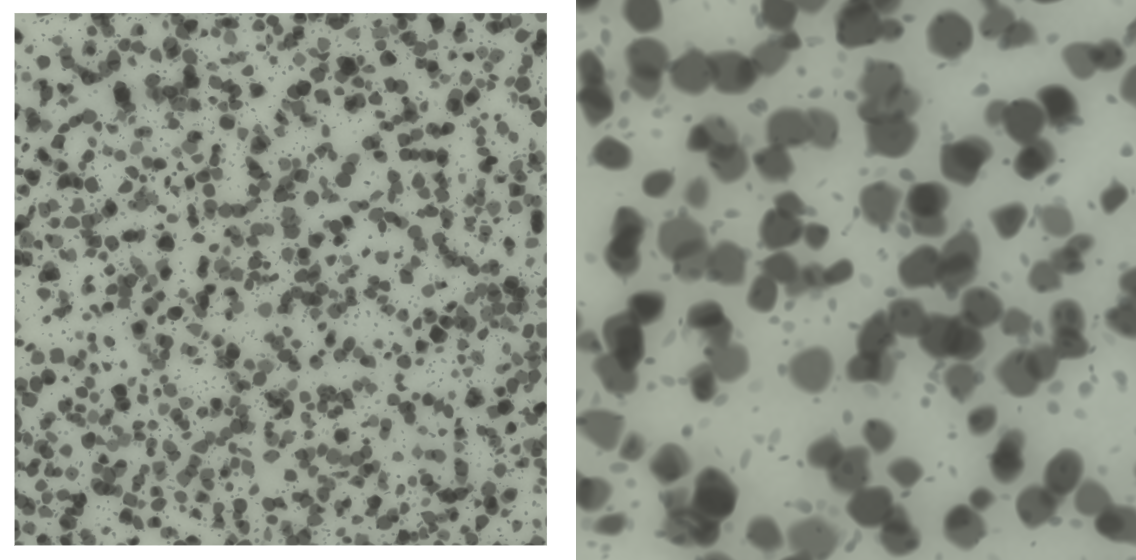
Left, the full canvas; right, a detail of the centre.
Write a Shadertoy shader that draws this texture.

```glsl
#define PAPER vec3(0.665, 0.697, 0.640)
#define INK vec3(0.225, 0.225, 0.210)
#define SPECK_TINT vec3(0.92, 1.0, 1.08)
#define SPOT_CELLS 22.0
#define SPOT_RADIUS vec2(0.0065, 0.0138)
#define SPOT_BLUR 0.0036
#define SPECK_CELLS 58.0
#define SPECK_RADIUS vec2(0.0012, 0.0040)
#define SPECK_BLUR 0.0022
#define HALO 0.13
#define FRAME_CENTER vec2(0.5013)
#define FRAME_HALF 0.4753

// Four random values per cell and layer
vec4 hash4(vec2 cell, float seed) {
    vec4 q = fract(vec4(cell.xyx, seed + cell.y) * vec4(0.1031, 0.1030, 0.0973, 0.1099) + seed * 0.137);
    q += dot(q, q.wzxy + 33.33);
    return fract((q.xxyz + q.yzzw) * q.zywx);
}

float noise(vec2 p, float seed) {
    vec2 i = floor(p), f = fract(p);
    f = f * f * (3.0 - 2.0 * f);
    float low = mix(hash4(i, seed).x, hash4(i + vec2(1, 0), seed).x, f.x);
    float high = mix(hash4(i + vec2(0, 1), seed).x, hash4(i + vec2(1, 1), seed).x, f.x);
    return mix(low, high, f.y);
}

// Optical density of one layer of soft round dots; overlaps add up
float dots(vec2 p, float cells, vec2 radii, float blur, vec2 strength,
           float presence, float halo, float seed) {
    float density = 0.0;
    vec2 home = floor(p * cells);
    for (int y = -1; y <= 1; y++)
    for (int x = -1; x <= 1; x++) {
        vec2 cell = home + vec2(x, y);
        vec4 h = hash4(cell, seed);
        vec4 k = hash4(cell + 71.0, seed + 5.0);
        float clump = 0.6 * (noise(cell / cells * 11.0, 40.0) - 0.5);
        if (h.w > presence + clump) continue;

        // Slightly oval dot at a random angle
        vec2 d = p - (cell + h.xy) / cells;
        float angle = 6.2832 * k.x;
        vec2 axis = vec2(cos(angle), sin(angle));
        d += axis * dot(d, axis) * 0.22 * k.y;
        float radius = mix(radii.x, radii.y, h.z);
        float dist = length(d);
        float body = 1.0 - smoothstep(radius - blur, radius + blur, dist);
        float glow = exp(-dist * dist / (3.4 * radius * radius));
        density += body * mix(strength.x, strength.y, k.z) + halo * glow;
    }
    return density;
}

void mainImage(out vec4 fragColor, in vec2 fragCoord) {
    vec2 uv = fragCoord / iResolution.xy;

    // Small warp makes the outlines uneven
    vec2 warp = vec2(noise(uv * 85.0, 11.0), noise(uv * 85.0, 12.0)) - 0.5;
    vec2 p = uv + 0.0055 * warp + 1.0;

    // Large dark spots and fine faint specks
    float spots = 0.0, specks = 0.0;
    for (int i = 0; i < 3; i++) {
        float s = float(i);
        spots += dots(p + s * vec2(0.317, 0.173), SPOT_CELLS, SPOT_RADIUS,
                      SPOT_BLUR, vec2(0.55, 1.15), 0.82, HALO, 3.0 + s * 7.0);
    }
    for (int i = 0; i < 2; i++) {
        float s = float(i);
        specks += dots(p + s * vec2(0.211, 0.377), SPECK_CELLS, SPECK_RADIUS,
                       SPECK_BLUR, vec2(0.12, 0.50), 0.48, 0.0, 31.0 + s * 7.0);
    }

    // Paper with soft mottling and a lighter upper left
    float mottle = noise(uv * 14.0, 51.0) + 0.6 * noise(uv * 45.0, 52.0)
                 + 0.4 * noise(uv * 210.0, 53.0) - 1.0;
    vec3 paper = PAPER * (1.0 + 0.025 * mottle + 0.015 * (uv.y - uv.x));
    paper += vec3(0.010, 0.004, -0.006) * (noise(uv * 5.0, 54.0) - 0.5);
    vec3 color = mix(INK, paper, exp(-spots - specks * SPECK_TINT.zyx));
    color += 0.010 * (noise(uv * 260.0, 55.0) - 0.5);

    // White frame with a smoothed edge
    vec2 edge = abs(uv - FRAME_CENTER) - FRAME_HALF;
    float soft = max(0.0012, 0.75 / iResolution.y);
    float frame = smoothstep(-soft, soft, max(edge.x, edge.y));
    fragColor = vec4(mix(color, vec3(1.0), frame), 1.0);
}
```
